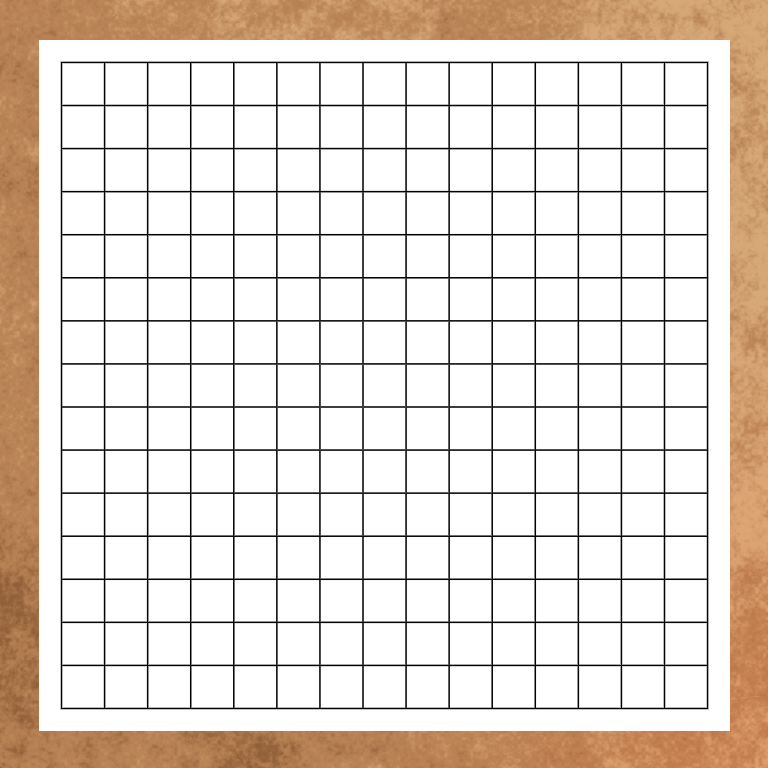
This pattern is drawn by a Shadertoy shader. Its source:

```glsl
// Draws a 15 by 15 black grid on a white sheet laid over worn brown leather.

const float CELL_COUNT = 15.0;
const vec2 GRID_MIN = vec2(0.0801, 0.0775);
const float GRID_SIZE = 0.8412;
const float LINE_WIDTH = 0.0020;
const vec2 SHEET_MIN = vec2(0.0508, 0.0482);
const float SHEET_SIZE = 0.8997;
const int SCRATCH_COUNT = 36;

const vec3 PAPER = vec3(1.0);
const vec3 INK = vec3(0.01);
const vec3 LEATHER_DARK = vec3(0.56, 0.37, 0.22);
const vec3 LEATHER_MID = vec3(0.72, 0.51, 0.33);
const vec3 LEATHER_LIGHT = vec3(0.84, 0.66, 0.47);

float hash(vec2 p) {
    vec3 q = fract(p.xyx * 0.1031);
    q += dot(q, q.yzx + 33.33);
    return fract((q.x + q.y) * q.z);
}

float valueNoise(vec2 p) {
    vec2 cell = floor(p);
    vec2 f = fract(p);
    f = f * f * (3.0 - 2.0 * f);
    float low = mix(hash(cell), hash(cell + vec2(1.0, 0.0)), f.x);
    float high = mix(hash(cell + vec2(0.0, 1.0)), hash(cell + vec2(1.0)), f.x);
    return mix(low, high, f.y);
}

float fbm(vec2 p, int octaves) {
    float sum = 0.0, total = 0.0, weight = 0.5;
    for (int i = 0; i < octaves; i++) {
        sum += weight * valueNoise(p);
        total += weight;
        weight *= 0.6;
        p = mat2(1.6, 1.2, -1.2, 1.6) * p + 17.3;
    }
    return sum / total;
}

// Signed distance to a square given by its lower left corner and side
float squareDistance(vec2 p, vec2 corner, float side) {
    vec2 d = abs(p - corner - 0.5 * side) - 0.5 * side;
    return length(max(d, 0.0)) + min(max(d.x, d.y), 0.0);
}

float segmentDistance(vec2 p, vec2 a, vec2 b) {
    vec2 ab = b - a;
    float t = clamp(dot(p - a, ab) / dot(ab, ab), 0.0, 1.0);
    return length(p - a - ab * t);
}

// Pixel coverage of a region with signed distance d
float coverage(float d, float pixel) {
    return clamp(0.5 - d / pixel, 0.0, 1.0);
}

// Coverage of evenly spaced lines, including the outer frame
float gridLines(vec2 p, vec2 corner, float side, float count, float width, float pixel) {
    float pitch = side / count;
    vec2 q = (p - corner) / pitch;
    vec2 d = abs(q - clamp(round(q), 0.0, count)) * pitch;
    float frame = squareDistance(p, corner - 0.5 * width, side + width);
    return coverage(max(min(d.x, d.y) - 0.5 * width, frame), pixel);
}

// Faint pale scratches, scattered at random
float scratches(vec2 p, float pixel) {
    float mark = 0.0;
    for (int i = 0; i < SCRATCH_COUNT; i++) {
        float id = float(i) + 1.0;
        vec2 start = vec2(hash(vec2(id, 3.0)), hash(vec2(id, 7.0)));
        float angle = 6.2832 * hash(vec2(id, 11.0));
        float reach = mix(0.02, 0.09, hash(vec2(id, 19.0)));
        vec2 end = start + reach * vec2(cos(angle), sin(angle));
        float d = segmentDistance(p, start, end) - 0.0006;
        mark = max(mark, coverage(d, pixel) * hash(vec2(id, 23.0)));
    }
    return mark;
}

vec3 leather(vec2 p, float pixel) {
    float blotch = fbm(p * 6.0 + 4.0, 4) - 0.5;
    float mottle = fbm(p * 45.0, 3) - 0.5;
    float grain = fbm(p * 210.0, 2) - 0.5;

    // Paler to the upper right, darker in the lower left
    float tone = 0.30 + 0.30 * p.x + 0.22 * p.y;
    tone += 0.65 * blotch + 0.40 * mottle + 0.38 * grain;
    tone += 0.16 * scratches(p, pixel);

    vec3 color = mix(LEATHER_DARK, LEATHER_MID, smoothstep(0.0, 0.5, tone));
    color = mix(color, LEATHER_LIGHT, smoothstep(0.45, 0.95, tone));
    float redness = smoothstep(0.4, 1.0, p.x) * smoothstep(0.7, 0.0, p.y);
    return color + redness * vec3(0.04, -0.025, -0.03);
}

void mainImage(out vec4 fragColor, in vec2 fragCoord) {
    float pixel = 1.0 / min(iResolution.x, iResolution.y);
    vec2 p = (fragCoord - 0.5 * iResolution.xy) * pixel + 0.5;

    vec3 color = leather(p, pixel);
    float sheet = coverage(squareDistance(p, SHEET_MIN, SHEET_SIZE), pixel);
    color = mix(color, PAPER, sheet);
    float ink = gridLines(p, GRID_MIN, GRID_SIZE, CELL_COUNT, LINE_WIDTH, pixel);
    color = mix(color, INK, ink);

    fragColor = vec4(color, 1.0);
}
```
